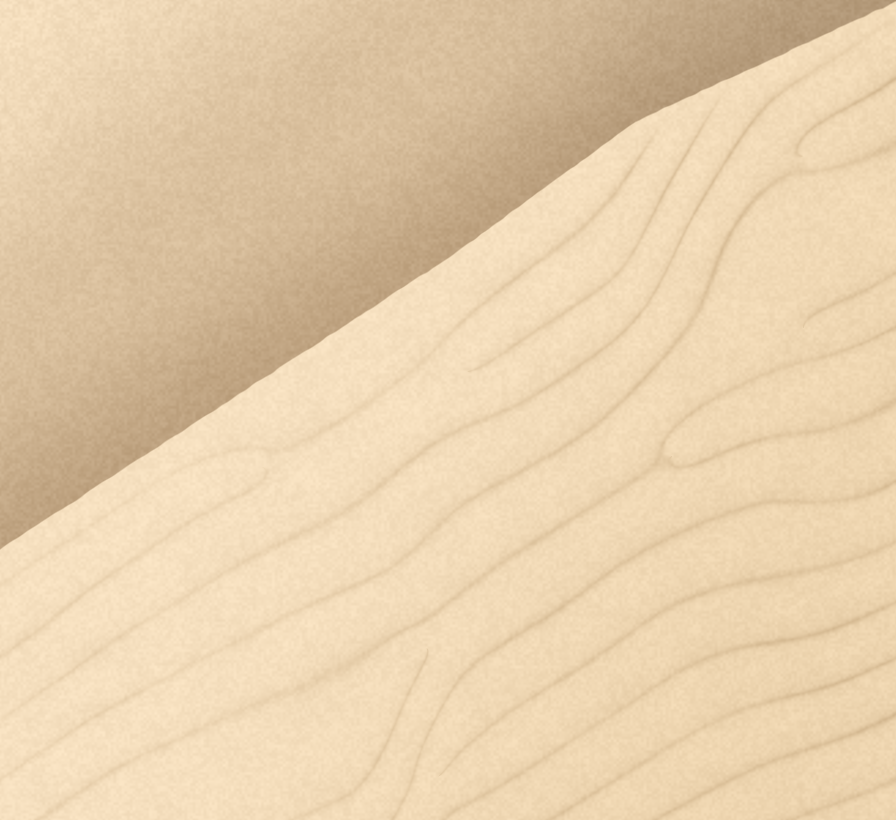
Write a WebGL 2 fragment shader that draws this texture.

```glsl
#version 300 es
precision highp float;

#define SLOPE 0.65
#define CREST_HEIGHT 0.33
#define RIPPLE_SPACING 0.08
#define RIPPLE_OFFSET 0.764
#define WOBBLE 0.015
#define CREASE_DEPTH 0.62
#define GRAIN_SCALE 300.0
#define GRAIN_AMOUNT 0.055

uniform vec2 u_resolution;
out vec4 fragColor;

const vec3 SAND_LIT = vec3(0.966, 0.880, 0.752);
const vec3 SAND_WARM = vec3(0.925, 0.825, 0.672);
const vec3 SAND_CREASE = vec3(0.780, 0.665, 0.505);
const vec3 SHADE_DARK = vec3(0.735, 0.625, 0.490);
const vec3 SHADE_MID = vec3(0.852, 0.752, 0.617);
const vec3 SHADE_LIGHT = vec3(0.955, 0.868, 0.740);

// Ripple forks: position, and +1 to split rightward or -1 leftward
const int FORK_COUNT = 7;
const vec3 FORKS[FORK_COUNT] = vec3[](
    vec3(0.82, 0.444, 1.0), vec3(0.98, 0.81, 1.0), vec3(0.98, 0.60, 1.0),
    vec3(0.57, 0.547, 1.0), vec3(0.534, 0.053, 1.0),
    vec3(0.52, 0.21, -1.0), vec3(0.32, 0.43, -1.0));

float hash(vec2 p) {
    vec3 q = fract(p.xyx * 0.1031);
    q += dot(q, q.yzx + 33.33);
    return fract((q.x + q.y) * q.z);
}

float noise(vec2 p) {
    vec2 cell = floor(p), f = fract(p);
    f = f * f * (3.0 - 2.0 * f);
    return mix(mix(hash(cell), hash(cell + vec2(1, 0)), f.x),
               mix(hash(cell + vec2(0, 1)), hash(cell + vec2(1, 1)), f.x), f.y);
}

// Height of the dune crest, with a bend near the upper right
float crestHeight(float x) {
    return CREST_HEIGHT + SLOPE * x + 0.08 * max(x - 0.55, 0.0) - 0.27 * max(x - 0.775, 0.0);
}

// Axes along and across the ripples
vec2 rippleAxes(vec2 p) {
    return vec2(p.x + SLOPE * p.y, SLOPE * p.x - p.y);
}

// Ripple count downhill; whole numbers lie on the creases
float ripplePhase(vec2 p) {
    vec2 axes = rippleAxes(p);
    float across = axes.y + 1.0;
    float bend = 0.045 * smoothstep(0.1, 0.5, p.x);
    bend -= 0.11 * smoothstep(0.74, 0.94, p.x) * (1.0 - smoothstep(0.84, 1.05, across));
    bend += 0.09 * (1.0 - smoothstep(0.42, 0.57, p.x)) * smoothstep(1.03, 1.22, across);
    bend += 0.05 * smoothstep(0.8, 1.1, p.x) * smoothstep(1.1, 1.3, across);
    bend += WOBBLE * (2.0 * noise(axes * vec2(6.0, 5.0) + 17.0) - 1.0);
    float phase = (across - bend - RIPPLE_OFFSET) / RIPPLE_SPACING;
    for (int i = 0; i < FORK_COUNT; i++) {
        vec2 q = rippleAxes(p - FORKS[i].xy) + vec2(1e-5);
        phase += FORKS[i].z * atan(q.y, q.x) / 6.2831853;
    }
    return phase;
}

vec3 shadedFace(vec2 p, float above) {
    vec3 color = mix(SHADE_DARK, SHADE_MID, smoothstep(-0.04, 0.24, above));
    float glow = smoothstep(0.22, 0.62, above - 0.12 * p.x);
    color = mix(color, SHADE_LIGHT, glow);
    return color * (1.0 - 0.06 * smoothstep(0.5, 1.0, p.x));
}

vec3 rippledFace(vec2 p, float below) {
    float phase = ripplePhase(p);
    float d = phase - floor(phase + 0.5);
    float softSide = exp(-abs(d) * (d < 0.0 ? 6.0 : 13.0));
    float thinLine = exp(-d * d * 420.0);
    float patchy = 0.55 + 0.65 * noise(p * 9.0 + 4.0);
    float strength = mix(0.42, 0.85, smoothstep(0.2, 1.05, p.x)) * patchy;
    strength *= smoothstep(0.0, 0.07, below);
    float corner = smoothstep(0.6, 1.5, p.x + 0.6 * (1.0 - p.y));
    vec3 color = mix(SAND_LIT, SAND_WARM, 0.75 * corner);
    float crease = (0.5 * softSide + 0.5 * thinLine) * strength;
    return mix(color, SAND_CREASE, CREASE_DEPTH * crease);
}

void main() {
    vec2 p = gl_FragCoord.xy / u_resolution.y;
    float edgeNoise = 0.002 * (noise(p * 90.0) - 0.5);
    float above = p.y - crestHeight(p.x) + edgeNoise;
    float blur = 1.2 / u_resolution.y;

    // Join the two faces at the crest
    float shaded = smoothstep(-blur, blur, above);
    vec3 color = mix(rippledFace(p, -above), shadedFace(p, max(above, 0.0)), shaded);

    // Sand grain and soft mottling
    float grain = 0.65 * noise(p * GRAIN_SCALE) + 0.35 * noise(p * GRAIN_SCALE * 0.45 + 31.0) - 0.5;
    color += grain * GRAIN_AMOUNT * mix(1.0, 1.25, shaded) * vec3(0.9, 1.0, 1.1);
    color += 0.010 * (noise(p * 24.0) - 0.5);
    fragColor = vec4(clamp(color, 0.0, 1.0), 1.0);
}
```
